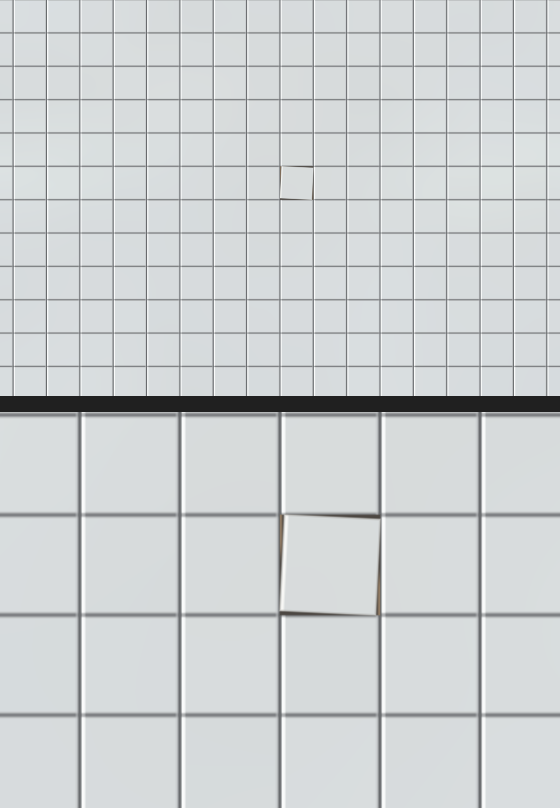
Top: the whole. Bottom: its middle third, enlarged.
This texture is drawn by a Shadertoy shader. Its source:

```glsl
// Glossy pale wall tiles in a square grid with bevelled grey joints.
// Each tile leans slightly, shifting a soft noise reflection; one tile
// near the centre is turned, opening dark wedge-shaped gaps around it.

float hash(vec2 p) {
    p = fract(p * vec2(0.1031, 0.1137));
    p += dot(p, p.yx + 33.33);
    return fract((p.x + p.y) * p.x * 17.0);
}

float valueNoise(vec2 p) {
    vec2 cell = floor(p), f = fract(p);
    f = f * f * (3.0 - 2.0 * f);
    return mix(mix(hash(cell), hash(cell + vec2(1, 0)), f.x),
               mix(hash(cell + vec2(0, 1)), hash(cell + vec2(1, 1)), f.x), f.y);
}

// Coverage of a stripe by a soft sample of the given width
float stripe(float d, float halfWidth, float soft) {
    float overlap = min(d + 0.5 * soft, halfWidth) - max(d - 0.5 * soft, -halfWidth);
    return clamp(overlap / soft, 0.0, 1.0);
}

float boxDistance(vec2 p, float halfSize) {
    vec2 d = abs(p) - halfSize;
    return length(max(d, 0.0)) + min(max(d.x, d.y), 0.0);
}

// Glaze with a faint reflection, displaced by the lean of its tile
vec3 glaze(vec2 p, vec2 tile) {
    vec2 lean = vec2(hash(tile + 41.0), hash(tile + 87.0)) - 0.5;
    vec2 q = p + 1.2 * lean;
    float cloud = valueNoise(q * 0.35 + 20.0);
    float cool = valueNoise(q * 0.28 + 57.0);
    float band = exp(-pow((q.y - 0.9) / 1.2, 2.0)) * smoothstep(1.0, 7.0, abs(q.x));
    vec3 color = mix(vec3(0.847, 0.862, 0.864), vec3(0.843, 0.863, 0.877), cool);
    color += 0.016 * (cloud - 0.5) + 0.006 * (hash(tile + 13.0) - 0.5);
    return color + band * vec3(0.016, 0.023, 0.017);
}

void mainImage(out vec4 fragColor, in vec2 fragCoord) {
    // One unit is one tile; 16.79 tiles span the width
    float pixel = 16.79 / iResolution.x;
    vec2 p = (fragCoord - 0.5 * iResolution.xy) * pixel + vec2(0.0, 0.05);
    vec2 joint = p - round(p);
    float soft = max(pixel, 0.022);
    vec3 color = glaze(p, floor(p));

    // Level joints: thin shade around a grey core
    color = mix(color, vec3(0.75, 0.76, 0.76), 0.7 * stripe(joint.y, 0.034, soft));
    color = mix(color, vec3(0.50, 0.51, 0.52), stripe(joint.y, 0.018, soft));

    // Upright joints: bright right bevel, soft left shade, dark core
    float crossing = 1.0 - 0.6 * stripe(joint.y, 0.024, soft);
    color = mix(color, vec3(0.98, 0.985, 0.985), crossing * stripe(joint.x - 0.034, 0.019, soft));
    color = mix(color, vec3(0.74, 0.75, 0.76), 0.6 * stripe(joint.x + 0.026, 0.014, soft));
    color = mix(color, vec3(0.41, 0.42, 0.43), stripe(joint.x + 0.002, 0.016, soft));

    // Loose tile: gap first, with warm rims at its sides
    vec2 local = p - 0.5;
    float turn = 0.048;
    vec2 turned = mat2(cos(turn), sin(turn), -sin(turn), cos(turn)) * local;
    float gap = 1.0 - smoothstep(-0.5 * soft, 0.5 * soft, boxDistance(local, 0.502));
    vec3 gapColor = mix(vec3(0.30, 0.28, 0.26), vec3(0.72, 0.59, 0.45),
                        0.7 * stripe(abs(local.x) - 0.492, 0.012, soft)
                            * smoothstep(0.0, 0.25, -local.y * sign(local.x)));
    color = mix(color, gapColor, gap);

    // Its face, with a shaded edge and a bright left bevel
    float edge = boxDistance(turned, 0.485);
    vec3 face = glaze(p, vec2(0.0));
    face = mix(face, vec3(0.97, 0.97, 0.96), stripe(turned.x + 0.458, 0.018, soft));
    face = mix(face, vec3(0.60, 0.59, 0.57), 0.6 * stripe(edge, 0.012, soft));
    color = mix(color, face, 1.0 - smoothstep(-0.5 * soft, 0.5 * soft, edge));

    fragColor = vec4(color, 1.0);
}
```
